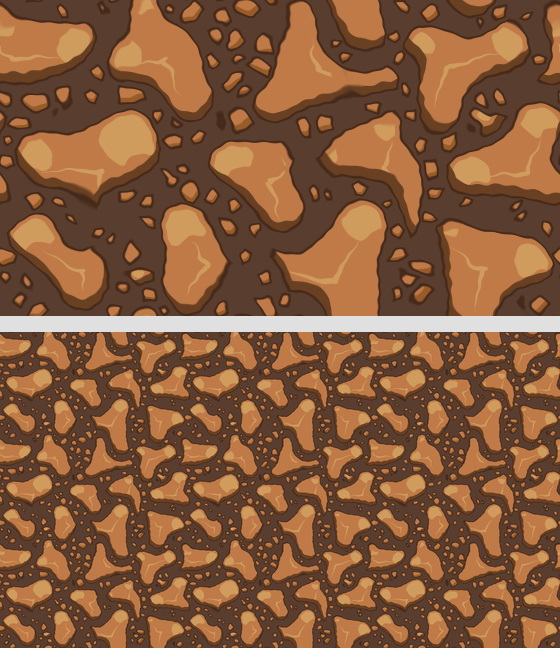
Top: one tile. Bottom: repeated 3 by 3.
Write a Shadertoy shader that draws this texture.

```glsl
// Cartoon rocks set in dark earth: big lobed boulders with shaded sides and shine,
// and angular pebbles in the gaps. Both are cellular distance fields on sheared,
// wrapping grids; the nearest two distances keep neighbours apart.

const float TAU = 6.2831853;
const vec2 TILE = vec2(16.0 / 9.0, 1.0);
const vec2 BOULDER_GRID = vec2(4.0, 3.0);
const vec2 PEBBLE_GRID = vec2(18.0, 12.0);

vec3 hash(vec2 id, float seed) {
    vec3 v = fract(vec3(id * 17.0 + 5.0, seed * 7.0) * vec3(0.1031, 0.1030, 0.0973));
    v += dot(v, v.yxz + 33.33);
    return fract((v.xxy + v.yxx) * v.zyx);
}

float smin(float a, float b, float k) {
    float h = max(k - abs(a - b), 0.0) / k;
    return min(a, b) - 0.25 * h * h * k;
}

float smax(float a, float b, float k) { return -smin(-a, -b, k); }

// Grid cell near q; each row is shifted by a third of a cell
vec2 nearCell(vec2 q, int i, int j) {
    float row = floor(q.y) + float(j);
    return vec2(floor(q.x - row / 3.0) + float(i), row);
}

vec2 cellCentre(vec2 cell) { return cell + vec2(cell.y / 3.0 + 0.5, 0.5); }

vec2 wrapId(vec2 cell, vec2 grid) {
    cell.x += floor((cell.y + 0.5) / 3.0);
    return floor(mod(cell + 0.5, grid));
}

// Three tapered arms; x = outline distance, y = shine distance
vec2 boulder(vec2 p, vec2 id) {
    vec3 kind = hash(id, 1.0);
    float turn = TAU * kind.x, size = mix(0.85, 1.2, kind.y), d = 1.0, shine = 1.0;
    p /= size;
    for (int k = 0; k < 3; k++) {
        vec3 h = hash(id, 2.0 + float(k));
        float a = turn + 2.1 * float(k) + 0.9 * (h.x - 0.5);
        vec2 arm = mix(0.1, 0.22, h.y) * vec2(1.15 * cos(a), sin(a));
        float lobe = mix(0.068, 0.11, h.z);
        float along = dot(p, arm) / dot(arm, arm);
        float t = clamp(along, 0.0, 1.0);
        d = smin(d, length(p - arm * t) - mix(0.085, lobe, t), 0.08);
        // Bean-shaped patch on raised lobes
        vec2 q = p - arm * 1.02;
        float patchD = smax(length(q * vec2(0.85, 1.0)) - 0.74 * lobe,
                            0.6 * lobe - length(q + vec2(-0.35, 0.9) * lobe), 0.02);
        if (arm.y > -0.05) shine = min(shine, patchD);
        // Thin bent streak across two arms
        vec2 s = p + vec2(0.0, 0.025) + 0.005 * sin(along * 11.0);
        float u = clamp(dot(s, arm) / dot(arm, arm), 0.0, 0.75);
        if (k < 2) shine = min(shine, length(s - arm * u) - 0.008 * (1.0 - u / 0.75));
    }
    return vec2(d, shine) * size;
}

vec2 boulders(vec2 p) {
    vec2 scale = BOULDER_GRID / TILE, nearest = vec2(1.0);
    float second = 1.0;
    for (int j = -1; j <= 1; j++)
    for (int i = -1; i <= 1; i++) {
        vec2 cell = nearCell(p * scale, i, j), id = wrapId(cell, BOULDER_GRID);
        vec2 centre = cellCentre(cell) + 0.3 * (hash(id, 9.0).xy - 0.5);
        vec2 b = boulder(p - centre / scale, id);
        second = min(second, max(b.x, nearest.x));
        if (b.x < nearest.x) nearest = b;
    }
    return vec2(smax(nearest.x, 0.5 * (nearest.x - second) + 0.03, 0.05), nearest.y);
}

// Rounded polygon with five uneven sides, stretched along one axis
float chip(vec2 p, vec2 id, float r) {
    vec3 kind = hash(id, 11.0);
    float turn = TAU * kind.x, d = -1.0;
    p += dot(p, vec2(cos(turn), sin(turn))) * vec2(cos(turn), sin(turn)) * -0.35 * kind.y;
    for (int k = 0; k < 5; k++) {
        vec3 h = hash(id, 20.0 + float(k));
        float a = turn + TAU * 0.2 * float(k) + 0.8 * h.x;
        d = smax(d, dot(p, vec2(cos(a), sin(a))) - r * mix(0.6, 1.1, h.y), 0.25 * r);
    }
    return d;
}

// x = outline distance, y = side distance, z = radius, w = shine distance
vec4 pebbles(vec2 p) {
    vec2 scale = PEBBLE_GRID / TILE;
    vec4 nearest = vec4(1.0);
    float second = 1.0;
    for (int j = -1; j <= 1; j++)
    for (int i = -1; i <= 1; i++) {
        vec2 cell = nearCell(p * scale, i, j), id = wrapId(cell, PEBBLE_GRID);
        vec2 home = cellCentre(cell), centre = home;
        if (length(p - home / scale) > 0.125) continue;
        // Settle in the roomiest of four spots
        float room = -1.0;
        for (int k = 0; k < 4; k++) {
            vec2 spot = (home + 0.75 * (hash(id, 30.0 + float(k)).xy - 0.5)) / scale;
            float gap = boulders(spot).x;
            if (gap > room) { room = gap; centre = spot; }
        }
        float size = hash(id, 40.0).z;
        float r = min(room - 0.009, mix(0.018, 0.056, size * size));
        if (r < 0.012) continue;
        vec2 q = p - centre;
        float d = chip(q, id, r);
        second = min(second, max(d, nearest.x));
        if (d < nearest.x)
            nearest = vec4(d, chip(q + vec2(0.25, -0.6) * r, id, r), r,
                           length((q - vec2(-0.1, 0.3) * r) * vec2(0.8, 1.2)) - 0.35 * r);
    }
    nearest.x = smax(nearest.x, 0.5 * (nearest.x - second) + 0.008, 0.012);
    return nearest;
}

float fill(float d) { return smoothstep(0.7, -0.7, d * iResolution.y); }

void mainImage(out vec4 fragColor, in vec2 fragCoord) {
    vec2 uv = fragCoord / iResolution.xy, p = uv * TILE;
    // Hand-drawn wobble
    p += 0.006 * sin(TAU * vec2(5.0 * uv.y + 2.0 * uv.x, 7.0 * uv.x - 3.0 * uv.y));
    p += 0.0015 * sin(TAU * vec2(23.0 * uv.y + 9.0 * uv.x, 31.0 * uv.x + 13.0 * uv.y));

    vec3 earth = vec3(0.35, 0.24, 0.18), ink = vec3(0.27, 0.16, 0.10);
    vec3 face = vec3(0.75, 0.48, 0.28), glow = vec3(0.81, 0.61, 0.37);
    vec3 side = vec3(0.41, 0.25, 0.13), rust = vec3(0.60, 0.36, 0.16);
    vec3 col = earth;
    vec2 rock = boulders(p);

    // Pebbles
    if (rock.x > 0.0) {
        vec4 peb = pebbles(p);
        float d = max(peb.x, 0.009 - rock.x), large = step(0.04, peb.z);
        vec3 body = mix(face, mix(rust, side, large), fill(-peb.y));
        body = mix(body, glow, large * fill(peb.w));
        col = mix(col, ink, fill(d - 0.003));
        col = mix(col, body, fill(d + 0.003));
    }

    // Boulders
    vec2 drop = vec2(0.012 * sin(TAU * uv.x) - 0.004, -0.032);
    drop += 0.002 * sin(TAU * vec2(17.0, 29.0) * uv.yx);
    float wall = boulders(p + drop).x;
    vec3 body = mix(face, glow, fill(max(rock.y, rock.x + 0.016)));
    body = mix(body, side, fill(-wall));
    col = mix(col, ink, fill(rock.x - 0.003));
    col = mix(col, body, fill(rock.x + 0.003));
    fragColor = vec4(col, 1.0);
}
```
